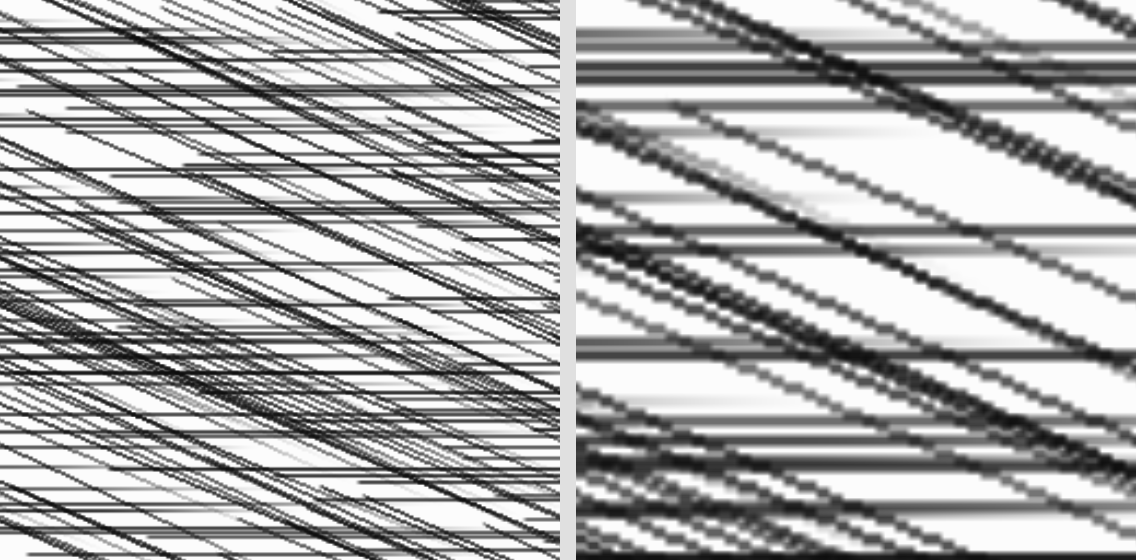
Left: the whole. Right: its middle third, enlarged.
Give the GLSL for this pattern, as a WebGL 1 fragment shader.

```glsl
precision highp float;
// Two families of dark streaks on white: level ones and slanted ones falling to the right.
// Each starts abruptly on the left, fades out on the right, and is stepped on a coarse grid
// whose cells are blended linearly; overlapping streaks multiply to near black.

uniform vec2 u_resolution;

const float GRID = 256.0;

// Four random values in 0..1 for one streak
vec4 hash4(float n) {
    vec4 p = fract(n * vec4(0.1031, 0.1030, 0.0973, 0.1099));
    p += dot(p, p.wzxy + 33.33);
    return fract((p.xxyz + p.yzzw) * p.zywx);
}

// Soft band around the grid row that the line crosses in one column
float rowBand(float y, float column, float height, float slope) {
    float row = floor(height * GRID - slope * (column + 0.5)) + 0.5;
    return clamp(1.35 - abs(y - row), 0.0, 1.0);
}

// Coverage of a stepped line, blended between neighbouring columns
float steppedLine(vec2 uv, float height, float slope) {
    vec2 g = uv * GRID;
    float column = floor(g.x - 0.5);
    return mix(rowBand(g.y, column, height, slope),
               rowBand(g.y, column + 1.0, height, slope),
               fract(g.x - 0.5));
}

// Sharp head at the left, long fading tail at the right
float taper(float x, float start, float len) {
    float t = x - start;
    return smoothstep(0.0, 0.014, t) * (1.0 - smoothstep(0.62 * len, len, t));
}

void main() {
    vec2 uv = gl_FragCoord.xy / u_resolution;
    float light = 1.0;

    // Level streaks, one per jittered band of height
    for (int i = 0; i < 90; i++) {
        vec4 r = hash4(float(i) + 3.0);
        float height = (float(i) + r.x) / 90.0;
        float ink = mix(0.58, 0.82, r.w) * taper(uv.x, r.y * 2.0 - 1.0, mix(0.6, 1.6, r.z));
        light *= 1.0 - ink * steppedLine(uv, height, 0.0);
    }

    // Slanted streaks, freely scattered so that they bunch up
    for (int i = 0; i < 165; i++) {
        vec4 r = hash4(float(i) + 211.0);
        float slope = mix(0.41, 0.47, fract(r.x * 17.0 + r.w));
        float ink = mix(0.56, 0.8, r.w) * taper(uv.x, r.y * 2.0 - 1.0, mix(0.6, 1.6, r.z));
        light *= 1.0 - ink * steppedLine(uv, r.x * 1.47, slope);
    }

    gl_FragColor = vec4(vec3(mix(0.04, 0.99, light)), 1.0);
}
```
